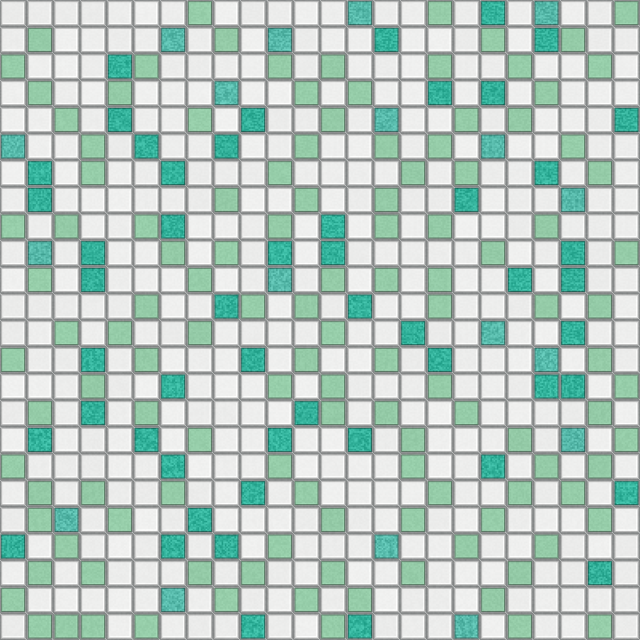
Give the GLSL for this pattern, as a three.js fragment shader.

```glsl
// Square mosaic of white, mint and teal bevelled tiles set in grey grout.
#define TILES 24.0
#define FACE_HALF 0.412
#define RIM 0.038
#define SOFT 0.022
#define GRAIN 400.0
#define KEEP 0.91
#define TEAL_SHARE 0.36
#define WHITE vec3(0.93, 0.932, 0.928)
#define MINT vec3(0.585, 0.80, 0.66)
#define TEAL vec3(0.20, 0.70, 0.61)
#define GROUT vec3(0.55, 0.56, 0.56)

varying vec2 vUv;

float hash(vec2 p) {
  return fract(sin(dot(p, vec2(127.1, 311.7))) * 43758.545);
}

float noise(vec2 p) {
  vec2 i = floor(p), f = fract(p);
  f = f * f * (3.0 - 2.0 * f);
  return mix(mix(hash(i), hash(i + vec2(1.0, 0.0)), f.x),
             mix(hash(i + vec2(0.0, 1.0)), hash(i + 1.0), f.x), f.y);
}

// Random height of a cell, opposed to the cells above and below
float height(vec2 cell) {
  return hash(mod(cell, TILES)) - hash(mod(cell + vec2(0.0, 1.0), TILES));
}

// Coloured tiles are the peaks of each row
float isAccent(vec2 cell) {
  float beside = max(height(cell - vec2(1.0, 0.0)), height(cell + vec2(1.0, 0.0)));
  return step(beside - 0.04, height(cell)) * step(hash(cell + 57.3), KEEP);
}

void main() {
  vec2 grid = vec2(vUv.x, 1.0 - vUv.y) * TILES;
  vec2 cell = floor(grid);
  vec2 local = fract(grid) - 0.495;
  float edge = max(abs(local.x), abs(local.y)) - FACE_HALF;
  float lowerRight = smoothstep(-0.03, 0.03, local.x + local.y);
  float grain = noise(vUv * GRAIN) - 0.5;

  // Glaze colour, with some teal tiles paler
  float accent = isAccent(cell);
  float teal = accent * step(hash(cell + 19.7), TEAL_SHARE);
  vec3 tealGlaze = mix(TEAL, vec3(0.34, 0.73, 0.67), step(0.7, hash(cell + 83.1)));
  vec3 glaze = mix(mix(WHITE, MINT, accent), tealGlaze, teal);
  glaze *= 1.0 + 0.025 * (hash(cell + 5.9) - 0.5);
  glaze += grain * mix(0.02, mix(0.05, 0.18, teal), accent);

  // Highlight just inside the lower and right edges
  float glint = smoothstep(-0.065, -0.035, edge) * lowerRight;
  glaze += glint * mix(0.06, 0.03, accent);

  // Bevelled rim
  vec3 rim = glaze * mix(mix(0.80, 0.74, lowerRight),
                         mix(0.68, 0.56, lowerRight), accent);

  // Grout, darkest along its middle, with a mitre line at each crossing
  vec3 grout = GROUT + 0.04 - 0.08 * smoothstep(RIM, RIM + 0.05, edge);
  vec2 crossing = fract(local + 1.0) - 0.5;
  float mitre = 1.0 - smoothstep(0.01, 0.04, abs(crossing.x - crossing.y));
  mitre *= 1.0 - smoothstep(0.05, 0.09, max(abs(crossing.x), abs(crossing.y)));
  grout += 0.16 * mitre + 0.04 * grain;

  vec3 colour = mix(glaze, rim, smoothstep(-SOFT, SOFT, edge));
  colour = mix(colour, grout, smoothstep(-SOFT, SOFT, edge - RIM));
  gl_FragColor = vec4(colour, 1.0);
}
```
